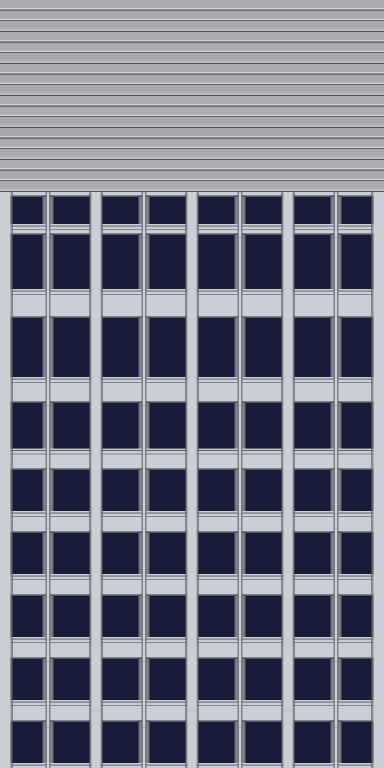
This pattern is drawn by a Shadertoy shader. Its source:

```glsl
#define CANVAS vec2(384.0, 768.0)
#define BAY 96.0
#define BAYS 4.0
#define FLOORS 9
#define SHUTTER_END 192.0
#define SLATS 18.0
#define NAVY vec3(0.10, 0.11, 0.22)
#define PANEL vec3(0.79, 0.81, 0.83)
#define SLAT vec3(0.67, 0.67, 0.67)
#define FRAME vec3(0.51, 0.52, 0.55)
#define LINE vec3(0.32, 0.33, 0.38)

float hash(float n) {
    return fract(sin(n * 12.9898) * 43758.5453);
}

// Box-filtered coverage of the interval a..b by a sample of width w
float span(float x, float a, float b, float w) {
    return clamp((min(b, x + 0.5 * w) - max(a, x - 0.5 * w)) / w, 0.0, 1.0);
}

// Top and bottom of the glass: four tall upper floors, then regular ones
vec2 floorSpan(int i) {
    vec2 upper[4] = vec2[4](vec2(197.0, 224.0), vec2(235.0, 289.0),
                            vec2(318.0, 377.0), vec2(403.0, 448.5));
    if (i < 4) return upper[i];
    float top = 470.0 + 63.0 * float(i - 4);
    return vec2(top, top + 41.0);
}

vec3 shutter(float y, float w) {
    float pitch = SHUTTER_END / SLATS;
    float id = floor(y / pitch);
    float t = y - id * pitch;
    vec3 col = SLAT + 0.015 * (hash(id + 1.0) - 0.5);
    col = mix(col, vec3(0.84, 0.85, 0.89), span(t, pitch - 2.5, pitch - 1.2, w));
    return mix(col, LINE, span(t, pitch - 1.2, pitch, w));
}

vec3 facade(vec2 p, vec2 w) {
    vec3 col = PANEL;
    float m = abs(mod(p.x, BAY) - 0.5 * BAY);
    float glassX = span(m, 5.5, 42.0, w.x);
    float openingX = span(m, 2.0, 43.0, w.x);

    // Windows with frames and sills
    for (int i = 0; i < FLOORS; i++) {
        vec2 f = floorSpan(i);
        float openingY = span(p.y, f.x - 2.0, f.y, w.y);
        col = mix(col, FRAME, openingX * openingY);
        col = mix(col, LINE, openingX * span(p.y, f.x - 1.0, f.x, w.y));
        col = mix(col, LINE, span(m, 4.6, 5.5, w.x) * openingY);
        col = mix(col, NAVY, glassX * span(p.y, f.x, f.y, w.y));
        col = mix(col, LINE, span(p.y, f.y + 1.6, f.y + 2.5, w.y));
        col = mix(col, FRAME, span(p.y, f.y + 5.0, f.y + 6.0, w.y));
    }

    // Slim mullion in the middle of each bay
    col = mix(col, LINE, span(m, 1.2, 2.3, w.x));
    col = mix(col, PANEL, span(m, -1.2, 1.2, w.x));

    // Pillars between bays, wider at both ends of the facade
    float id = floor(p.x / BAY + 0.5);
    float d = abs(p.x - id * BAY);
    float halfWidth = (id < 0.5 || id > BAYS - 0.5) ? 10.4 : 4.4;
    col = mix(col, LINE, span(d, halfWidth + 1.2, halfWidth + 2.2, w.x));
    col = mix(col, FRAME, span(d, halfWidth, halfWidth + 1.2, w.x));
    col = mix(col, PANEL, span(d, -halfWidth, halfWidth, w.x));
    return col;
}

void mainImage(out vec4 fragColor, in vec2 fragCoord) {
    // Layout coordinates run downward from the top left
    vec2 w = CANVAS / iResolution.xy;
    vec2 p = fragCoord * w;
    p.y = CANVAS.y - p.y;

    float covered = span(p.y, -w.y, SHUTTER_END, w.y);
    vec3 col = mix(facade(p, w), shutter(p.y, w.y), covered);
    fragColor = vec4(col, 1.0);
}
```
